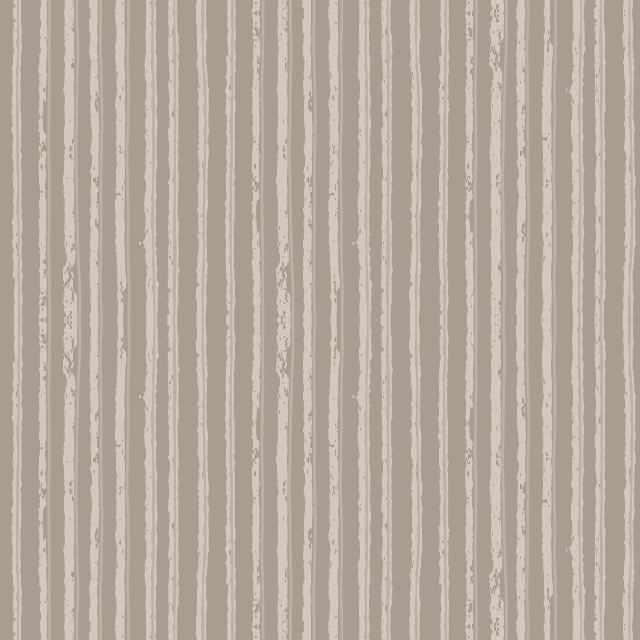
This pattern is drawn by a WebGL 1 fragment shader. Its source:

```glsl
precision highp float;

uniform vec2 u_resolution;

// Colours
const vec3 GROUND = vec3(0.67, 0.61, 0.565);
const vec3 SHADE  = vec3(0.74, 0.69, 0.65);
const vec3 LIGHT  = vec3(0.825, 0.785, 0.745);

// Layout, in cells: one stripe per cell
const float CELLS       = 24.0;  // stripes across the canvas
const float PER_TILE    = 8.0;   // stripes in one repeat
const float FIRST_CELL  = 2.15;  // where the first full repeat starts
const float TILE_HEIGHT = 23.0;
const float MID_HEIGHT  = 12.0;

// Stroke character, in cells
const float MEANDER    = 0.17;
const float ROUGHNESS  = 0.13;
const float GUTTER     = 0.09;
const float LINE_WIDTH = 0.075;
const float SPUR_DEPTH = 0.13;
const float SLOT_DEPTH = 0.11;
const float HOLE_LEVEL = 0.84;

float hash(vec2 p) {
  vec3 q = fract(vec3(p.xyx) * 0.1031);
  q += dot(q, q.yzx + 33.33);
  return fract((q.x + q.y) * q.z);
}

float noise(vec2 p) {
  vec2 i = floor(p);
  vec2 f = fract(p);
  f = f * f * (3.0 - 2.0 * f);
  return mix(mix(hash(i), hash(i + vec2(1.0, 0.0)), f.x),
             mix(hash(i + vec2(0.0, 1.0)), hash(i + 1.0), f.x), f.y);
}

float grain(vec2 p) {
  return 0.62 * noise(p) + 0.38 * noise(p * 2.3 + 17.0);
}

// Value number id (0 to 7) of two vectors
float pick(vec4 a, vec4 b, float id) {
  vec4 n = vec4(0.0, 1.0, 2.0, 3.0);
  return dot(a, step(abs(n - id), vec4(0.5)))
       + dot(b, step(abs(n + 4.0 - id), vec4(0.5)));
}

// Smoothed coverage of the interval from a to b
float band(float x, float a, float b, float aa) {
  return clamp((x - a) / aa + 0.5, 0.0, 1.0) * clamp((b - x) / aa + 0.5, 0.0, 1.0);
}

// One inside a span around centre, with a short taper
float span(float t, float centre, float halfLength) {
  return 1.0 - smoothstep(halfLength - 0.12, halfLength + 0.12, abs(t - centre));
}

void main() {
  vec2 p = gl_FragCoord.xy / u_resolution.x * CELLS;
  float aa = CELLS / u_resolution.x;

  // Stripe number within its repeat; every third repeat drops by half
  float cell = floor(p.x - FIRST_CELL);
  float x = fract(p.x - FIRST_CELL);
  float id = mod(cell, PER_TILE);
  float column = floor((cell + 0.5) / PER_TILE);
  float dropped = step(1.5, mod(column + 0.5, 3.0) - 0.5);

  // Strokes mirror about the middle of the repeat
  float y = p.y - MID_HEIGHT + (dropped + 1.0) * 0.5 * TILE_HEIGHT;
  float t = abs(mod(y, TILE_HEIGHT) - 0.5 * TILE_HEIGHT);

  // Dimensions of this stripe
  float left  = pick(vec4(0.28, 0.22, 0.25, 0.34), vec4(0.17, 0.26, 0.38, 0.33), id);
  float width = pick(vec4(0.36, 0.29, 0.33, 0.24), vec4(0.18, 0.19, 0.14, 0.25), id);
  float wear  = pick(vec4(0.30, 0.66, 0.12, 0.25), vec4(0.30, 0.10, 0.20, 0.50), id);
  float isDouble = step(2.5, id) * step(id, 6.5);

  // Slow wander; the first stripe also swells to the right at the middle
  float seed = id * 13.0 + 4.5;
  x -= MEANDER * (noise(vec2(t * 0.27, seed)) - 0.5);
  x -= 0.12 * step(id, 0.5) * exp(-t * t * 0.1);

  // Ragged edges, with spurs on the left and slots on the right
  float ragLeft  = ROUGHNESS * (grain(vec2(x * 9.0, t * 4.0 + seed * 7.0)) - 0.5);
  float ragRight = 0.5 * ROUGHNESS * (grain(vec2(x * 7.0, t * 3.0 + seed * 9.0)) - 0.5);
  float spur = step(id, 0.5) * span(t, 0.0, 2.0)
             + step(abs(id - 3.0), 0.5) * span(t, 2.85, 0.17);
  float slot = step(abs(id - 2.0), 0.5) * span(t, 0.0, 1.15)
             + step(6.5, id) * span(t, 3.95, 0.55);
  float bodyLeft = left + ragLeft * (1.0 + spur) - SPUR_DEPTH * spur;
  float right = left + width;
  float bodyRight = right + ragRight - SLOT_DEPTH * slot;

  // Dry-brush holes, gathered in patches and towards the right side
  float patchy = noise(vec2(t * 0.6, seed + 50.0));
  float side = (x - left) / width - 0.5;
  float holes = grain(vec2(x * 11.0, t * 5.0) + seed * 5.0)
              + wear * (patchy - 0.3 + 0.35 * side) + 0.22 * spur * step(id, 0.5);
  float paint = 1.0 - smoothstep(HOLE_LEVEL - 0.05, HOLE_LEVEL + 0.05, holes);

  // Companion line beside the body
  float outer = right + GUTTER + 0.07 * (noise(vec2(t * 0.8, seed + 90.0)) - 0.5);
  float lineEnd = outer + LINE_WIDTH + isDouble * ragLeft;
  float shadeStart = mix(outer - 0.03, right, isDouble);
  float shade = band(x, shadeStart, outer + LINE_WIDTH, aa);
  float line = isDouble * band(x, outer, lineEnd, aa);
  float body = band(x, bodyLeft, bodyRight, aa) * paint;

  vec3 color = mix(GROUND, SHADE, shade);
  color = mix(color, LIGHT, max(line, body));
  gl_FragColor = vec4(color, 1.0);
}
```
